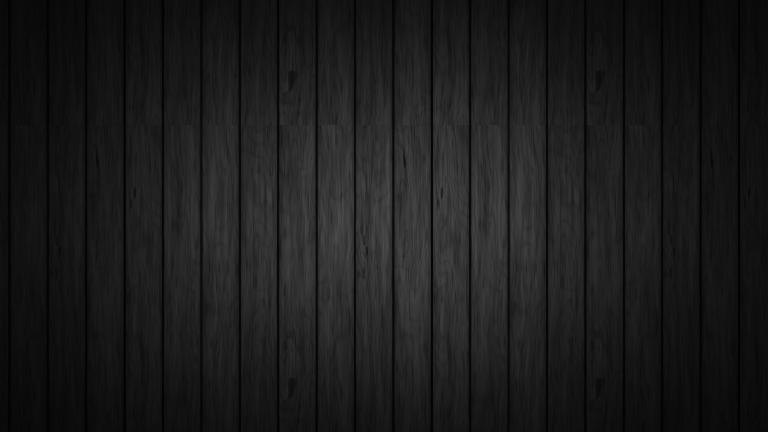
A Shadertoy shader for this texture:

```glsl
// Dark vertical wooden planks with fine grain, lit by a soft central glow.
#define PLANKS 20.0        // boards across the canvas
#define SHIFT 0.245        // first seam, in board widths
#define TILE 8.0           // boards before the wood repeats
#define SEAM_WIDTH 0.028
#define GLOW_LEVEL 0.205
#define EDGE_LEVEL 0.030
#define GLOW_FALLOFF 1.7
#define GRAIN 0.62

float hash(vec2 p) {
    vec3 q = fract(vec3(p.xyx) * 0.1031);
    q += dot(q, q.yzx + 33.33);
    return fract((q.x + q.y) * q.z);
}

float noise(vec2 p) {
    vec2 i = floor(p), f = fract(p);
    f = f * f * (3.0 - 2.0 * f);
    return mix(mix(hash(i), hash(i + vec2(1, 0)), f.x),
               mix(hash(i + vec2(0, 1)), hash(i + vec2(1, 1)), f.x), f.y);
}

// Soft oval region where the wood is knotted.
float knotPatch(vec2 p, vec2 centre, vec2 size) {
    vec2 d = (p - centre) / size;
    return exp(-dot(d, d));
}

// Fibres stretched along the board, centred on zero.
float fibres(vec2 p) {
    float sum = 0.0, weight = 0.40;
    vec2 scale = vec2(8.0, 0.45);
    for (int i = 0; i < 4; i++) {
        sum += weight * (noise(p * scale + float(i) * 17.3) - 0.5);
        scale *= vec2(1.75, 2.1);
        weight *= 0.88;
    }
    return sum;
}

// Wandering contour lines of the growth rings.
float rings(vec2 p) {
    float height = noise(p * vec2(2.2, 0.5)) + 0.3 * noise(p * vec2(5.0, 1.1));
    float band = abs(fract(height * 7.0) - 0.5) * 2.0;
    return smoothstep(0.0, 0.5, band) - 0.75;
}

void mainImage(out vec4 fragColor, in vec2 fragCoord) {
    vec2 uv = fragCoord / iResolution.xy;
    vec2 p = fragCoord / iResolution.x * PLANKS;
    p.x -= SHIFT;
    float pixel = PLANKS / iResolution.x;

    // Board number and position within the repeating wood
    float board = mod(floor(p.x), TILE);
    float across = fract(p.x);
    vec2 tile = mod(p, TILE);
    float seed = hash(vec2(board, 4.0));
    vec2 wood = vec2(across + board * 9.0, tile.y + seed * 40.0);
    wood.x += 0.14 * (noise(wood * vec2(2.0, 0.6)) - 0.5);

    // Grain and rings
    float knots = knotPatch(tile, vec2(7.30, 1.5), vec2(0.24, 1.2))
                + knotPatch(tile, vec2(1.22, 4.7), vec2(0.22, 0.8))
                + knotPatch(tile, vec2(2.35, 7.2), vec2(0.20, 0.7))
                + knotPatch(tile, vec2(3.30, 6.2), vec2(0.18, 0.5));
    float shade = 1.0 + GRAIN * fibres(wood);
    shade += (0.10 + 0.12 * knots) * rings(wood);
    shade *= 0.95 + 0.12 * seed;

    // Dark flecks around the knots and sparse pores elsewhere
    float fleck = smoothstep(0.56, 0.74, noise(wood * vec2(13.0, 3.2)));
    float pore = smoothstep(0.72, 0.92, noise(wood * vec2(22.0, 2.0) + 50.0));
    shade *= 1.0 - 0.45 * fleck * min(knots, 1.0) - 0.18 * pore;

    // Seams with shaded board edges
    float gap = min(across, 1.0 - across);
    float nearest = mod(floor(p.x + 0.5), TILE);
    float depth = 0.62 + 0.25 * hash(vec2(nearest, 9.0));
    float line = 1.0 - smoothstep(SEAM_WIDTH - 0.5 * pixel, SEAM_WIDTH + 0.5 * pixel, gap);
    shade *= 1.0 - 0.22 * exp(-gap * gap * 180.0);
    shade *= 1.0 - depth * line;

    // Central glow
    vec2 offset = (uv - vec2(0.505, 0.49)) * vec2(2.1, 1.85);
    float light = EDGE_LEVEL + GLOW_LEVEL * exp(-GLOW_FALLOFF * dot(offset, offset));

    fragColor = vec4(vec3(light * max(shade, 0.0)), 1.0);
}
```
